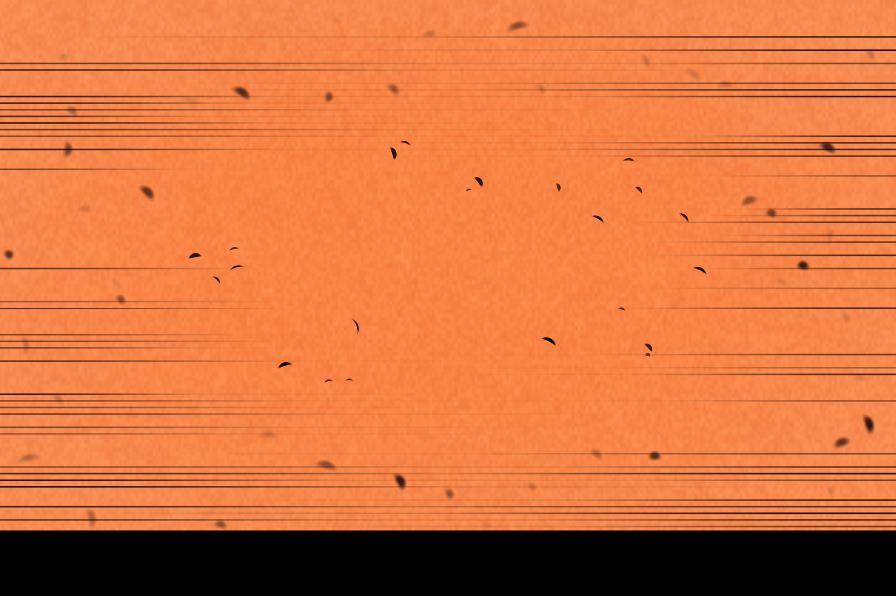
Give the GLSL for this texture, as a WebGL 1 fragment shader.

```glsl
precision highp float;
uniform vec2 u_resolution;

const vec3 PAPER = vec3(0.975, 0.515, 0.272);
const vec3 PAPER_EDGE = vec3(0.970, 0.545, 0.320);
const vec3 LINE_INK = vec3(0.04, 0.01, 0.01);
const vec3 FLECK_INK = vec3(0.09, 0.015, 0.02);
const float BAR_TOP = 0.110;
const float ROW_STEP = 0.0111;
const float LINE_HALF = 0.0013;
const float GRAIN_FREQ = 190.0;
const float GRAIN_GAIN = 0.085;
const int SOFT_FLECKS = 44;
const int SHARP_FLECKS = 22;
const float GOLDEN_ANGLE = 2.39996;

float hash(vec2 p) {
  vec3 q = fract(vec3(p.xyx) * 0.1031);
  q += dot(q, q.yzx + 33.33);
  return fract((q.x + q.y) * q.z);
}

vec2 hash2(float n, float seed) {
  return vec2(hash(vec2(n, seed)), hash(vec2(n, seed + 17.0)));
}

float noise(vec2 p) {
  vec2 i = floor(p);
  vec2 f = fract(p);
  f = f * f * (3.0 - 2.0 * f);
  return mix(mix(hash(i), hash(i + vec2(1.0, 0.0)), f.x),
             mix(hash(i + vec2(0.0, 1.0)), hash(i + vec2(1.0, 1.0)), f.x), f.y);
}

// Paper with fine grain, slightly paler toward the border
vec3 paper(vec2 p, vec2 centred) {
  float grain = 0.6 * noise(p * GRAIN_FREQ * vec2(1.1, 0.75));
  grain += 0.3 * noise(p * GRAIN_FREQ * 0.4 + 31.0);
  grain += 0.1 * noise(p * 14.0 + 7.0);
  float edge = smoothstep(0.5, 1.3, length(centred));
  return mix(PAPER, PAPER_EDGE, edge) + (grain - 0.5) * GRAIN_GAIN * vec3(0.5, 1.0, 0.9);
}

// Opacity of one ruled row, fading inward from one side (t = 0 at that side)
float rowInk(float row, float t, float outer, float seed) {
  float group = hash(vec2(floor(row / 5.0), seed));
  vec2 r = hash2(row, seed + 3.0);
  float density = mix(0.35, 0.70, outer) + 0.4 * (group - 0.5);
  float present = step(r.x, density);
  float reach = mix(0.27, 0.72, outer) * mix(0.6, 1.25, hash(vec2(row, seed + 9.0)));
  float strength = mix(0.3, 1.0, r.y * mix(0.65, 1.0, outer) + 0.25 * outer * group);
  float fade = 1.0 - smoothstep(0.08 * reach, reach, t);
  float tail = 0.16 * outer * (1.0 - smoothstep(reach, reach + 0.3, t));
  return present * min(strength, 1.0) * max(fade, tail);
}

float ruledLines(vec2 p, float x, float v, float px) {
  float row = floor(p.y / ROW_STEP);
  float dist = abs(p.y - (row + 0.5) * ROW_STEP);
  float cover = clamp((LINE_HALF - dist) / px + 0.5, 0.0, 1.0);
  float outer = pow(abs(2.0 * v - 1.0), 1.6);
  float left = rowInk(row, x, outer, 5.0) * step(v, 0.895);
  float right = rowInk(row, 1.0 - x, outer, 42.0) * step(v, 0.932);
  return cover * max(left, right);
}

// Bent, tapered oval with a given edge softness
float fleck(vec2 q, float angle, vec2 size, float bend, float soft) {
  float c = cos(angle);
  float s = sin(angle);
  q = vec2(c * q.x + s * q.y, c * q.y - s * q.x);
  q.y += bend * q.x * q.x / size.x;
  float dist = (length(q / size) - 1.0) * size.y;
  return 1.0 - smoothstep(-soft, soft, dist);
}

void main() {
  float px = 1.0 / u_resolution.y;
  float aspect = u_resolution.x / u_resolution.y;
  vec2 p = gl_FragCoord.xy * px;
  vec2 halfSize = vec2(0.5 * aspect, 0.5 * (1.0 - BAR_TOP));
  vec2 middle = vec2(halfSize.x, BAR_TOP + halfSize.y);
  vec2 centred = (p - middle) / halfSize;
  vec3 color = paper(p, centred);
  color = mix(color, LINE_INK, ruledLines(p, p.x / aspect, 0.5 + 0.5 * centred.y, px));

  // Blurred flecks in a frame around the middle
  for (int i = 0; i < SOFT_FLECKS; i++) {
    float n = float(i);
    vec2 a = hash2(n, 61.0);
    vec2 b = hash2(n, 83.0);
    vec2 dir = vec2(cos(n * GOLDEN_ANGLE), sin(n * GOLDEN_ANGLE));
    dir /= max(abs(dir.x), abs(dir.y));
    vec2 at = middle + dir * halfSize * mix(0.62, 0.98, a.x);
    vec2 size = vec2(mix(0.007, 0.014, b.x * b.x), mix(0.004, 0.0065, a.y));
    float ink = fleck(p - at, mix(-1.7, 0.4, b.y), size, 0.15, 0.0042);
    color = mix(color, FLECK_INK, ink * mix(0.1, 0.9, a.y * a.y));
  }

  // Crisp slivers in loose groups nearer the middle
  for (int i = 0; i < SHARP_FLECKS; i++) {
    float n = float(i);
    float group = floor(n / 4.0);
    vec2 a = hash2(n, 127.0);
    vec2 b = hash2(n, 149.0);
    float turn = group * GOLDEN_ANGLE + 0.7;
    vec2 at = middle + vec2(cos(turn), sin(turn)) * halfSize * vec2(0.46, 0.42);
    at += (a - 0.5) * vec2(0.19, 0.16);
    vec2 size = vec2(mix(0.004, 0.012, b.x), mix(0.0015, 0.0042, b.y * b.y));
    float ink = fleck(p - at, mix(-1.3, 0.3, hash(vec2(n, 171.0))), size, 0.25, 0.5 * px);
    color = mix(color, LINE_INK, ink * mix(0.6, 1.0, b.x));
  }

  // Solid bar along the bottom
  color *= clamp((p.y - BAR_TOP) / px + 0.5, 0.0, 1.0);
  gl_FragColor = vec4(color, 1.0);
}
```
